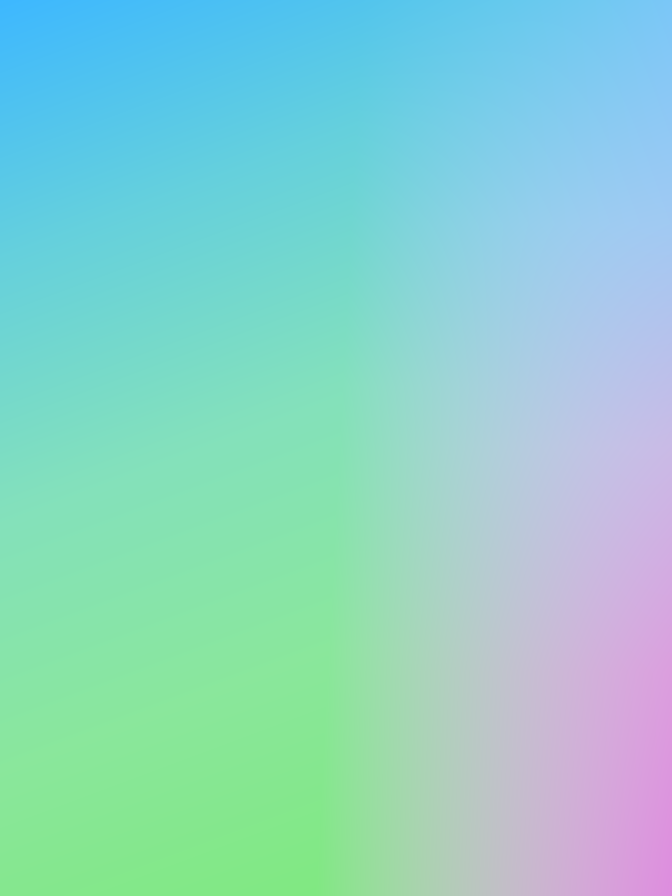
Write a WebGL 1 fragment shader that draws this background.

```glsl
precision highp float;

uniform vec2 u_resolution;

// Left side: slanted sky-to-green ramp
const float SLANT = 0.28;
const float RAMP_LENGTH = 1.15;
const vec3 SKY    = vec3(0.24, 0.72, 1.00);
const vec3 LAGOON = vec3(0.395, 0.815, 0.865);
const vec3 MINT   = vec3(0.515, 0.88, 0.735);
const vec3 LEAF   = vec3(0.54, 0.905, 0.61);
const vec3 GRASS  = vec3(0.50, 0.91, 0.50);

// Veil between the fold and the right edge
const vec3 VEIL_TOP    = vec3(0.40, 0.80, 0.915);
const vec3 VEIL_HIGH   = vec3(0.615, 0.81, 0.95);
const vec3 VEIL_MIDDLE = vec3(0.74, 0.805, 0.92);
const vec3 VEIL_LOW    = vec3(0.80, 0.775, 0.865);
const vec3 VEIL_BOTTOM = vec3(0.815, 0.78, 0.85);

// Right edge: periwinkle to orchid
const vec3 PERIWINKLE = vec3(0.48, 0.78, 0.97);
const vec3 HAZE       = vec3(0.63, 0.79, 0.95);
const vec3 LILAC      = vec3(0.79, 0.73, 0.90);
const vec3 MAUVE      = vec3(0.86, 0.62, 0.87);
const vec3 ORCHID     = vec3(0.87, 0.55, 0.87);

// Horizontal place of the soft fold
const float FOLD_TOP = 0.54;
const float FOLD_BOTTOM = 0.47;

// Five evenly spaced colours, blended along t from 0 to 1
vec3 ramp(vec3 a, vec3 b, vec3 c, vec3 d, vec3 e, float t) {
  float k = clamp(t, 0.0, 1.0) * 4.0;
  vec3 color = mix(a, b, clamp(k, 0.0, 1.0));
  color = mix(color, c, clamp(k - 1.0, 0.0, 1.0));
  color = mix(color, d, clamp(k - 2.0, 0.0, 1.0));
  return mix(color, e, clamp(k - 3.0, 0.0, 1.0));
}

void main() {
  vec2 uv = gl_FragCoord.xy / u_resolution;
  float depth = 1.0 - uv.y;
  float fold = mix(FOLD_TOP, FOLD_BOTTOM, depth);

  // Ramp up to the fold, held constant beyond it
  float slope = (depth + SLANT * min(uv.x, fold)) / RAMP_LENGTH;
  vec3 left = ramp(SKY, LAGOON, MINT, LEAF, GRASS, slope);

  // Curved blend from the fold through the veil to the edge
  vec3 veil = ramp(VEIL_TOP, VEIL_HIGH, VEIL_MIDDLE, VEIL_LOW, VEIL_BOTTOM, depth);
  vec3 edge = ramp(PERIWINKLE, HAZE, LILAC, MAUVE, ORCHID, depth);
  float across = clamp((uv.x - fold) / (1.0 - fold), 0.0, 1.0);
  vec3 color = mix(mix(left, veil, across), mix(veil, edge, across), across);

  gl_FragColor = vec4(color, 1.0);
}
```
